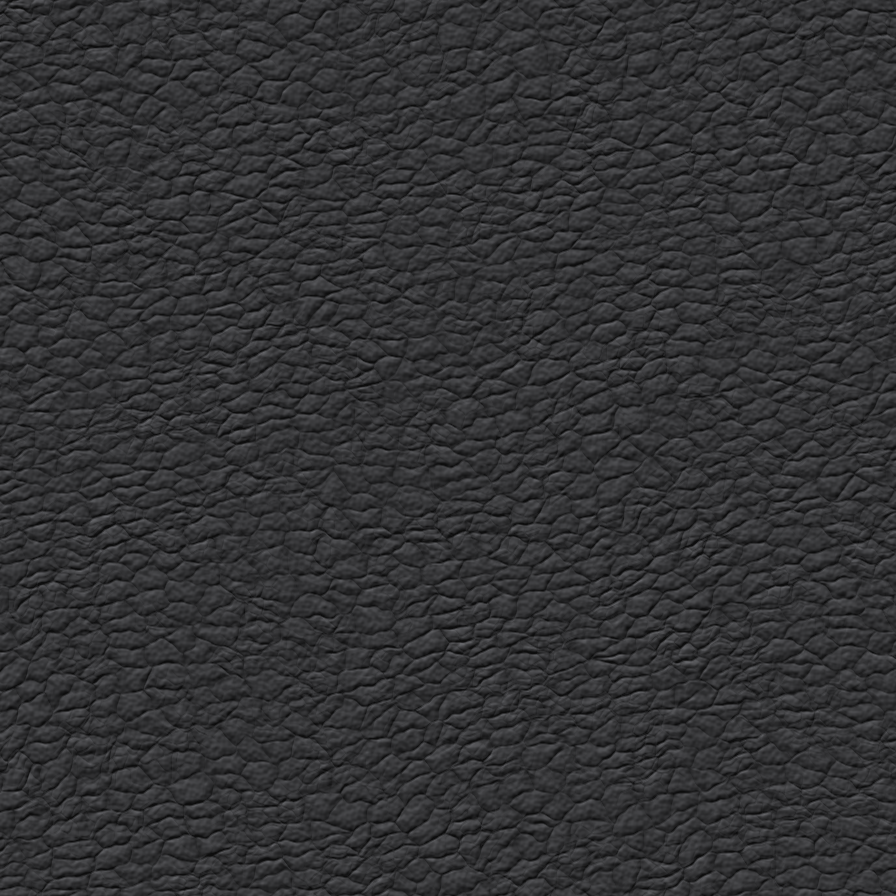
Give the GLSL for this texture, as a Shadertoy shader.

```glsl
// Dark pebbled leather: stretched cellular bumps follow a gently bending flow,
// with finer wrinkles and pores added to one height field. The slope of that
// field towards a light from above, plus crease shadow, gives the shade.

const vec3  LEATHER_TINT   = vec3(0.985, 0.99, 1.025);
const float BASE_SHADE     = 0.199;
const float RELIEF_GAIN    = 0.265;  // contrast of lit and shaded slopes
const float CREASE_SHADOW  = 0.065;  // darkening inside the creases
const vec2  LIGHT_DIR      = vec2(-0.26, 0.966);
const float LIGHT_STEP     = 0.0024; // slope sampling distance
const float FLOW_ANGLE     = 0.21;
const float FLOW_BEND      = 0.065;
const vec2  PEBBLE_DENSITY = vec2(28.0, 50.0);
const float PEBBLE_JITTER  = 0.82;
const float DOME_STEEPNESS = 2.7;
const float DOME_MEAN      = 0.54;   // mean crease depth, kept out of the shade
const float WRINKLE_SCALE  = 2.1;
const float WRINKLE_DEPTH  = 0.30;
const float WRINKLE_MEAN   = 0.41;
const float PORE_DEPTH     = 0.34;
const float GRAIN_DEPTH    = 0.36;

// Integer hash giving two values in 0..1 per lattice point
vec2 hash2(vec2 cell) {
    uvec2 v = uvec2(ivec2(cell)) * 1664525u + 1013904223u;
    v.x += v.y * 1664525u;
    v.y += v.x * 1664525u;
    v ^= v >> 16u;
    v.x += v.y * 1664525u;
    v.y += v.x * 1664525u;
    v ^= v >> 16u;
    return vec2(v & 0xffffu) / 65535.0;
}

float cornerGradient(vec2 cell, vec2 offset) {
    float angle = 6.28319 * hash2(cell).x;
    return dot(vec2(cos(angle), sin(angle)), offset);
}

// Gradient noise, roughly -0.7..0.7
float gradientNoise(vec2 p) {
    vec2 i = floor(p), f = p - i;
    vec2 w = f * f * f * (f * (f * 6.0 - 15.0) + 10.0);
    vec2 r = vec2(1.0, 0.0);
    float low  = mix(cornerGradient(i, f), cornerGradient(i + r.xy, f - r.xy), w.x);
    float high = mix(cornerGradient(i + r.yx, f - r.yx), cornerGradient(i + r.xx, f - r.xx), w.x);
    return mix(low, high, w.y);
}

vec2 noisePair(vec2 p) {
    return vec2(gradientNoise(p), gradientNoise(p + vec2(37.3, 91.7)));
}

// Gap between the two nearest cell centres: zero on the cell borders
float cellGap(vec2 p) {
    vec2 home = floor(p);
    float nearest = 8.0, second = 8.0;
    for (int y = -1; y <= 1; y++) {
        for (int x = -1; x <= 1; x++) {
            vec2 cell = home + vec2(x, y);
            vec2 centre = cell + 0.5 + PEBBLE_JITTER * (hash2(cell) - 0.5);
            float d = length(centre - p);
            second = min(second, max(nearest, d));
            nearest = min(nearest, d);
        }
    }
    return second - nearest;
}

// Rotate, then bend at large scale and ruffle at small scale
vec2 flowSpace(vec2 p) {
    float c = cos(FLOW_ANGLE), s = sin(FLOW_ANGLE);
    vec2 q = vec2(c * p.x + s * p.y, c * p.y - s * p.x);
    q.y += FLOW_BEND * gradientNoise(p * 2.7 + 4.3);
    q += 0.009 * noisePair(p * 23.0 + 11.0);
    return q + 0.0045 * noisePair(p * 70.0 + 5.0);
}

// Height around a mean of zero
float leatherHeight(vec2 p) {
    vec2 q = flowSpace(p) * PEBBLE_DENSITY;

    // Main pebbles, with creases that fade in and out
    float depth = 0.9 + 0.25 * gradientNoise(p * 5.0 + 19.0)
                      + 0.50 * gradientNoise(p * 21.0 + 7.0);
    float crease = exp(-DOME_STEEPNESS * cellGap(q));
    float height = -depth * (crease - DOME_MEAN);

    // Finer wrinkles crossing the pebbles in patches
    float patchiness = smoothstep(-0.4, 0.4, gradientNoise(p * 16.0 + 53.0));
    float wrinkle = exp(-4.0 * cellGap(q * WRINKLE_SCALE + 31.0));
    height -= WRINKLE_DEPTH * patchiness * (wrinkle - WRINKLE_MEAN);

    // Pores and surface grain
    height += PORE_DEPTH * gradientNoise(p * 82.0 + 3.0);
    height += GRAIN_DEPTH * gradientNoise(p * 172.0 + 23.0);
    return height;
}

void mainImage(out vec4 fragColor, in vec2 fragCoord) {
    vec2 p = fragCoord / iResolution.y;
    vec2 halfStep = 0.5 * LIGHT_STEP * LIGHT_DIR;

    // Slope and mean height from two samples along the light direction
    float behind = leatherHeight(p - halfStep);
    float ahead  = leatherHeight(p + halfStep);
    float slope  = behind - ahead;
    float height = 0.5 * (behind + ahead);

    float shade = BASE_SHADE + RELIEF_GAIN * slope + CREASE_SHADOW * height;
    fragColor = vec4(clamp(shade, 0.05, 0.40) * LEATHER_TINT, 1.0);
}
```
